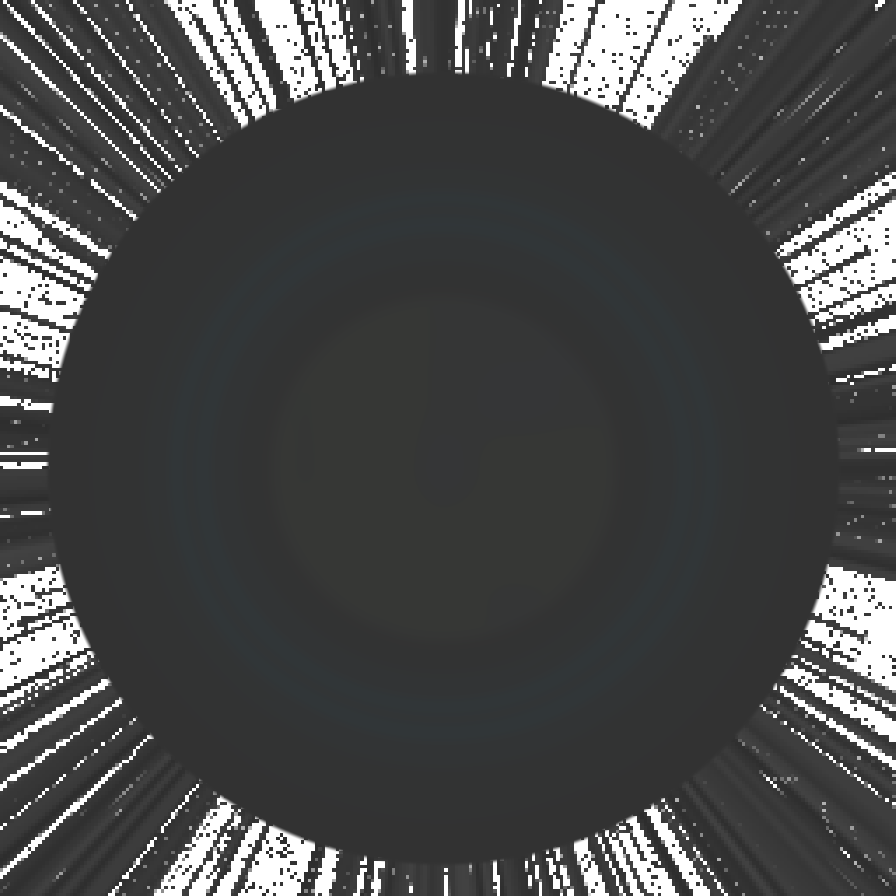
Write a WebGL 2 fragment shader that draws this background.

```glsl
#version 300 es
precision highp float;
// A dark disc with faint teal rings, bursting into streaks and specks on white.

uniform vec2 u_resolution;
out vec4 fragColor;

const float TAU = 6.2831853;
const float DISC_RADIUS = 0.442;

float hash(vec2 p) {
    return fract(sin(dot(p, vec2(127.1, 311.7))) * 43758.5453);
}

float valueNoise(vec2 p) {
    vec2 i = floor(p), f = fract(p);
    f = f * f * (3.0 - 2.0 * f);
    return mix(mix(hash(i), hash(i + vec2(1, 0)), f.x),
               mix(hash(i + vec2(0, 1)), hash(i + vec2(1, 1)), f.x), f.y);
}

// Tapered ray: direction in degrees, length beyond the disc, half width.
float boldRay(vec2 p, float degrees, float reach, float halfWidth) {
    vec2 dir = vec2(cos(radians(degrees)), sin(radians(degrees)));
    float along = clamp(dot(p, dir), DISC_RADIUS, DISC_RADIUS + reach);
    return 1.0 - smoothstep(halfWidth - 0.002, halfWidth, length(p - dir * along));
}

// Eight dark sectors lie on the axes and diagonals, with open ones between.
float streakMask(vec2 p) {
    float radius = length(p);
    float turn = fract(atan(p.y, p.x) / TAU + 1.0);
    float sector = smoothstep(0.1, 0.7, 0.5 + 0.5 * cos(8.0 * TAU * turn));
    float mask = 0.0;
    for (int layer = 0; layer < 3; layer++) {
        float count = 230.0 + 190.0 * float(layer);
        vec2 id = vec2(floor(turn * count), float(layer) * 17.0 + 3.0);
        float present = step(hash(id), mix(0.085, 0.58, sector));
        float random = hash(id + 41.0);
        float reach = mix(0.03 + 0.22 * random, 0.25 + 0.5 * random, sector);
        float side = abs(fract(turn * count) - 0.5);
        float body = 1.0 - smoothstep(0.44, 0.54, side);
        float tip = 1.0 - smoothstep(reach - 0.004, reach, radius - DISC_RADIUS);
        mask = max(mask, present * body * tip);
    }
    return mask;
}

vec3 discColor(vec2 p) {
    float radius = length(p);
    vec3 color = vec3(0.198);
    // Teal band with fine concentric grooves
    float band = exp(-pow((radius - 0.282) / 0.045, 2.0));
    float groove = 0.8 + 0.2 * sin(radius * 190.0 + 2.0 * valueNoise(p * 7.0));
    color += band * groove * vec3(-0.006, 0.016, 0.025);
    // Slightly lighter core with faint smudges
    float core = 1.0 - smoothstep(0.18, 0.205, radius);
    float smudge = smoothstep(0.5, 0.8, valueNoise(p * 13.0 + 5.0));
    color += core * mix(vec3(0.012, 0.016, 0.011), vec3(0.008, 0.012, 0.016), smudge);
    return color;
}

void main() {
    vec2 uv = gl_FragCoord.xy / u_resolution;
    vec2 center = vec2(0.495, 0.477);
    vec2 p = uv - center;
    float radius = length(p);

    // The burst is drawn on a coarse grid of cells
    vec2 cell = floor(uv * 256.0);
    vec2 q = (cell + 0.5) / 256.0 - center;
    float outside = length(q) - DISC_RADIUS;

    float ink = streakMask(q);
    ink = max(ink, boldRay(q, 58.0, 0.12, 0.007));
    ink = max(ink, boldRay(q, -27.0, 0.13, 0.008));
    ink = max(ink, boldRay(q, 15.5, 0.10, 0.008));
    ink = max(ink, boldRay(q, -72.0, 0.10, 0.009));

    // Specks, thicker close to the disc
    float speckChance = 0.07 + 0.13 * exp(-max(outside, 0.0) * 28.0);
    ink = max(ink, step(hash(cell), speckChance));

    // Streak tone varies by direction
    float tone = valueNoise(vec2(atan(q.y, q.x) * 60.0, 2.0));
    vec3 burst = mix(vec3(1.0), vec3(mix(0.175, 0.26, tone)), ink);

    float disc = 1.0 - smoothstep(DISC_RADIUS - 0.003, DISC_RADIUS + 0.003, radius);
    fragColor = vec4(mix(burst, discColor(p), disc), 1.0);
}
```
